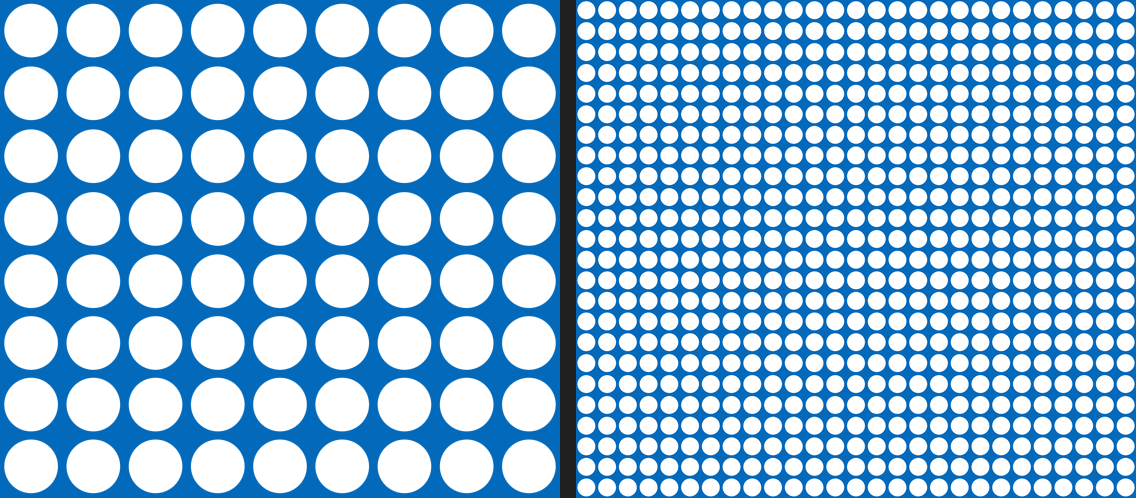
Left, the tile; right, the same tile 3 across and 3 down.
This pattern is drawn by a WebGL 2 fragment shader. Its source:

```glsl
#version 300 es
precision highp float;
// Regular grid of white dots on a flat blue ground, rows drifting very slightly.

uniform vec2 u_resolution;
out vec4 fragColor;

const float TAU = 6.283185;
const vec2 GRID = vec2(9.0, 8.0);       // dots across and down
const float DOT_RADIUS = 0.431;         // in cell widths
const vec3 BLUE = vec3(0.01, 0.41, 0.73);
const vec3 WHITE = vec3(1.0);

// Small upward shift of a row's centres, periodic over all rows.
float rowShift(float row, float rows) {
    float rowFromTop = rows - 1.0 - row;
    return -0.0044 - 0.014 * sin(TAU * rowFromTop / rows - 1.197);
}

float circleDistance(vec2 p, float radius) {
    return length(p) - radius;
}

// Coverage of a shape with an edge softened over the given width.
float coverage(float dist, float edgeWidth) {
    return 1.0 - smoothstep(-0.5 * edgeWidth, 0.5 * edgeWidth, dist);
}

void main() {
    vec2 cell = gl_FragCoord.xy / u_resolution * GRID;
    vec2 local = fract(cell) - 0.5;
    local.y -= rowShift(floor(cell.y), GRID.y);

    // Cell widths as the unit, so the dots stay round.
    vec2 cellPixels = u_resolution / GRID;
    vec2 p = local * cellPixels / cellPixels.x;

    float dot = coverage(circleDistance(p, DOT_RADIUS), 1.5 / cellPixels.x);
    fragColor = vec4(mix(BLUE, WHITE, dot), 1.0);
}
```
